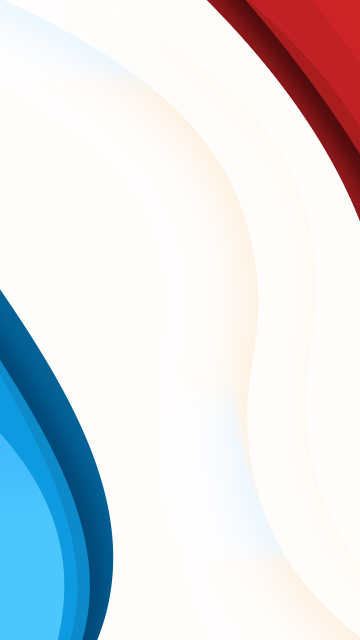
This background is drawn by a Shadertoy shader. Its source:

```glsl
// White page with a red swoosh in the upper right, a blue one in the lower left,
// and two pale ribbons between them. Each border is a polynomial x = f(depth),
// turned into an approximate distance for smooth edges and soft shading.

#define PAGE        vec3(1.0, 0.995, 0.994)
#define WARM_TINT   vec3(1.0, 0.950, 0.895)
#define COOL_TINT   vec3(0.925, 0.968, 1.0)
#define CREAM_TINT  vec3(1.0, 0.980, 0.955)
#define RED_DEEP    vec3(0.32, 0.045, 0.05)
#define RED_MAIN    vec3(0.755, 0.13, 0.14)
#define BLUE_DEEP   vec3(0.0, 0.285, 0.47)
#define BLUE_MAIN   vec3(0.05, 0.57, 0.83)
#define BLUE_LIGHT  vec3(0.30, 0.78, 0.99)
#define INNER_FADE  0.085
#define OUTER_FADE  0.075

// Horizontal offset from a border to distance, in canvas widths
float toDistance(float offset) {
    return offset / (length(vec2(dFdx(offset), dFdy(offset))) * iResolution.x);
}

// Smooth coverage, one pixel wide
float cover(float distance) {
    return clamp(0.5 + distance * iResolution.x, 0.0, 1.0);
}

// S-shaped ribbon border, antisymmetric about its middle depth
float ribbonX(float depth, float middle, float baseX) {
    float s = depth - middle;
    return baseX + s * (4.2 * s * s - 0.1 - 0.17 * exp(-60.0 * s * s));
}

// Blue border leaving the left side at depth start; positive inside
float blueDistance(vec2 p, float start, vec3 k) {
    float t = p.y - start;
    return toDistance(t * (k.x + t * (k.y + t * k.z)) - p.x);
}

// Red border leaving the top at startX; positive inside
float redDistance(vec2 p, float startX, vec2 k) {
    float depth = min(p.y, 0.4);
    return toDistance(p.x - startX - depth * (k.x + depth * k.y));
}

vec3 paintRibbons(vec3 color, vec2 p) {
    // Outer ribbon: cream that fades inward
    float outer = toDistance(ribbonX(p.y, 0.54, 0.865) - p.x);
    float cream = cover(outer) * exp(-max(outer, 0.0) / OUTER_FADE);
    color = mix(color, CREAM_TINT, cream * smoothstep(-0.05, 0.15, p.y));

    // Inner ribbon: cool at the top and lower middle, warm elsewhere
    float inner = toDistance(ribbonX(p.y, 0.5625, 0.702) - p.x);
    float depthIn = max(inner, 0.0);
    float lowerCool = smoothstep(0.56, 0.68, p.y) * (1.0 - smoothstep(0.84, 0.90, p.y));
    lowerCool *= smoothstep(0.0, 0.05, depthIn + 0.25 * (p.y - 0.66));
    float cool = max(1.0 - smoothstep(0.09, 0.16, p.y), lowerCool);
    vec3 tint = mix(WARM_TINT, COOL_TINT, cool);
    vec3 body = mix(PAGE, tint, exp(-pow(depthIn / INNER_FADE, 1.3)));
    return mix(color, body, cover(inner));
}

vec3 paintRed(vec3 color, vec2 p) {
    float rim = redDistance(p, 0.574, vec2(1.767, -1.55));
    float fold = redDistance(p, 0.682, vec2(1.53, -0.87));
    float face = redDistance(p, 0.690, vec2(2.02, -2.35));
    float sheen = redDistance(p, 0.868, vec2(1.35, 0.0));
    vec3 shade = mix(RED_DEEP, RED_MAIN * 0.74, smoothstep(0.0, 0.085, -fold));
    color = mix(color, shade, cover(rim));
    color = mix(color, RED_MAIN * 0.88, cover(fold));
    color = mix(color, RED_MAIN, cover(face));
    return mix(color, RED_MAIN * 1.06, cover(sheen));
}

vec3 paintBlue(vec3 color, vec2 p) {
    float rim = blueDistance(p, 0.452, vec3(1.22, -0.45, -1.6));
    float fold = blueDistance(p, 0.5625, vec3(1.14, -0.45, -2.2));
    float middle = blueDistance(p, 0.585, vec3(1.0, -0.2, -2.6));
    float face = blueDistance(p, 0.677, vec3(1.6, -4.0, 1.8));
    vec3 shade = mix(BLUE_DEEP, vec3(0.01, 0.38, 0.59), smoothstep(0.0, 0.09, -fold));
    vec3 glow = mix(BLUE_LIGHT * vec3(0.86, 0.94, 1.0), BLUE_LIGHT, smoothstep(0.68, 0.85, p.y));
    color = mix(color, shade, cover(rim));
    color = mix(color, BLUE_MAIN * 0.95, cover(fold));
    color = mix(color, BLUE_MAIN * 1.06, cover(middle));
    return mix(color, glow, cover(face));
}

void mainImage(out vec4 fragColor, in vec2 fragCoord) {
    // x runs rightward, y is depth below the top; both span 0 to 1
    vec2 p = fragCoord / iResolution.xy;
    p.y = 1.0 - p.y;

    vec3 color = paintRibbons(PAGE, p);
    color = paintRed(color, p);
    color = paintBlue(color, p);
    fragColor = vec4(color, 1.0);
}
```
